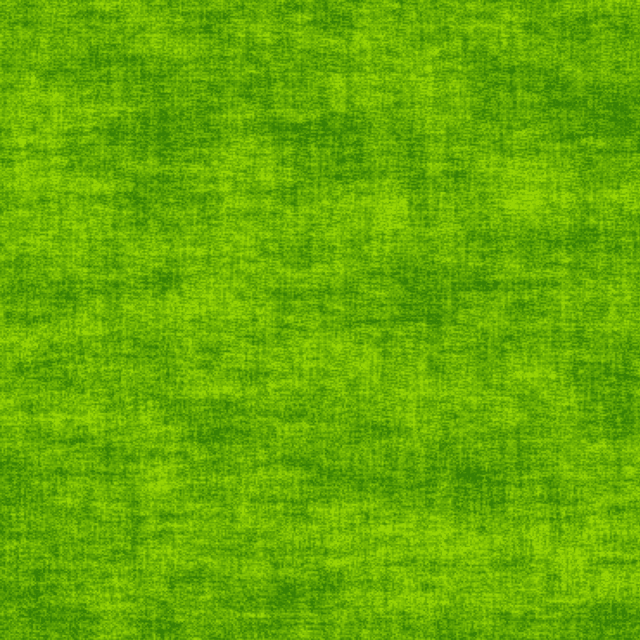
Write a Shadertoy shader that draws this texture.

```glsl
// Green woven cloth with a mottled, brushed dye.
// Stretched value noise makes cloudy bands, slubs, crossing threads and grain;
// their weighted sum, with unit spread, picks a shade between two greens.

const vec3 MEAN_GREEN = vec3(0.408, 0.668, 0.020);
const vec3 SHADE_STEP = vec3(0.083, 0.074, 0.000);  // colour change per unit of tone
const float TONE_LIMIT = 2.2;

// Feature sizes (width, height) as fractions of the canvas height
const vec2 CLOUD_SIZE      = vec2(0.150, 0.055);
const vec2 BAND_SIZE       = vec2(0.070, 0.014);
const vec2 SLUB_SIZE       = vec2(0.014, 0.085);
const vec2 WEFT_SIZE       = vec2(0.019, 0.0038);
const vec2 WARP_SIZE       = vec2(0.0038, 0.019);
const vec2 GRAIN_SIZE      = vec2(0.0027, 0.0025);

// Strength of each layer; the squares add up to about one
const float CLOUD_WEIGHT = 0.42;
const float BAND_WEIGHT  = 0.40;
const float SLUB_WEIGHT  = 0.24;
const float WEFT_WEIGHT  = 0.36;
const float WARP_WEIGHT  = 0.30;
const float GRAIN_WEIGHT = 0.62;

const float NOISE_SPREAD = 0.214;  // standard deviation of plain value noise
const float RAGGEDNESS = 0.006;    // sideways wobble of the soft layers

float hash(vec2 p) {
    return fract(sin(dot(p, vec2(127.1, 311.7))) * 43758.5453);
}

// Value noise with zero mean and unit spread
float noise(vec2 p) {
    vec2 cell = floor(p);
    vec2 f = fract(p);
    f = f * f * (3.0 - 2.0 * f);
    float low  = mix(hash(cell), hash(cell + vec2(1, 0)), f.x);
    float high = mix(hash(cell + vec2(0, 1)), hash(cell + vec2(1, 1)), f.x);
    return (mix(low, high, f.y) - 0.5) / NOISE_SPREAD;
}

// Three octaves, scaled back to unit spread
float cloudNoise(vec2 p) {
    float sum = 0.0, power = 0.0, amplitude = 1.0;
    for (int i = 0; i < 3; i++) {
        sum += amplitude * noise(p);
        power += amplitude * amplitude;
        amplitude *= 0.55;
        p = p * 2.03 + vec2(17.3, 9.1);
    }
    return sum / sqrt(power);
}

float clothTone(vec2 uv) {
    // Soft layers, with frayed edges
    vec2 wobble = vec2(noise(uv * 90.0 + 5.2), noise(uv * 90.0 + 41.7));
    vec2 frayed = uv + RAGGEDNESS * wobble * vec2(1.0, 0.35);
    float tone = CLOUD_WEIGHT * cloudNoise(frayed / CLOUD_SIZE + 3.7);
    tone += BAND_WEIGHT * cloudNoise(frayed / BAND_SIZE + 23.4);
    tone += SLUB_WEIGHT * noise(uv / SLUB_SIZE + 61.9);

    // Crossing threads and fine grain
    tone += WEFT_WEIGHT * noise(uv / WEFT_SIZE + 11.3);
    tone += WARP_WEIGHT * noise(uv / WARP_SIZE + 37.8);
    tone += GRAIN_WEIGHT * noise(uv / GRAIN_SIZE + 71.5);
    return clamp(tone, -TONE_LIMIT, TONE_LIMIT);
}

void mainImage(out vec4 fragColor, in vec2 fragCoord) {
    vec2 uv = fragCoord / iResolution.y;
    fragColor = vec4(MEAN_GREEN + SHADE_STEP * clothTone(uv), 1.0);
}
```
